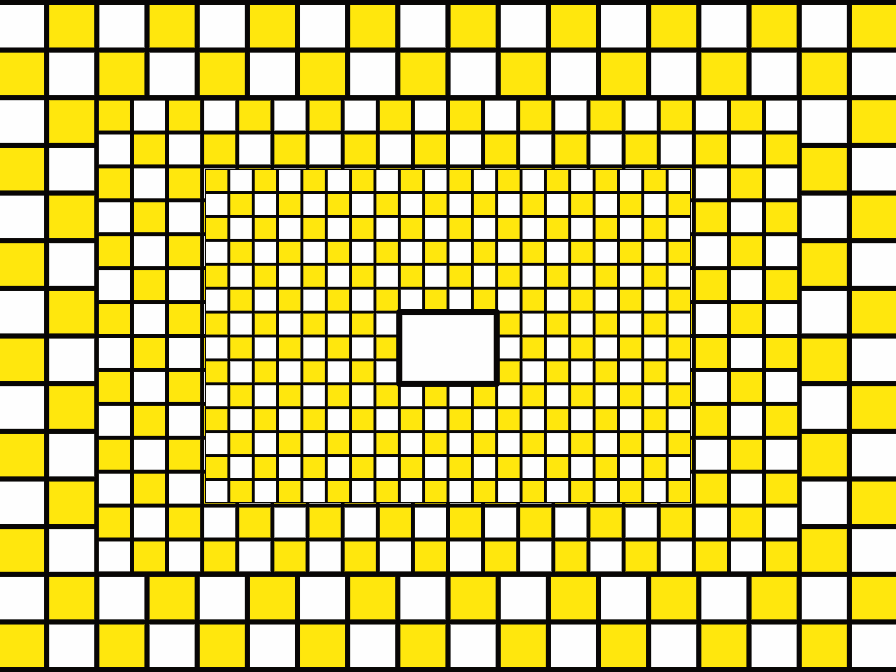
Give the GLSL for this pattern, as a Shadertoy shader.

```glsl
const vec3 INK = vec3(0.03, 0.025, 0.02);
const vec3 PAPER = vec3(0.995);
const vec3 YELLOW = vec3(1.0, 0.905, 0.05);

// Checkerboard of outlined cells; lines are measured in canvas heights
vec3 checker(vec2 p, vec2 cell, float lineWidth, float px) {
    vec2 q = p / cell;
    vec2 id = floor(q);
    vec3 fill = mod(id.x + id.y, 2.0) < 0.5 ? YELLOW : PAPER;
    vec2 toLine = (0.5 - abs(fract(q) - 0.5)) * cell;
    float edge = min(toLine.x, toLine.y) - 0.5 * lineWidth;
    return mix(INK, fill, smoothstep(-0.5 * px, 0.5 * px, edge));
}

float box(vec2 p, vec2 halfSize) {
    vec2 d = abs(p) - halfSize;
    return length(max(d, 0.0)) + min(max(d.x, d.y), 0.0);
}

void mainImage(out vec4 fragColor, in vec2 fragCoord) {
    float px = 1.0 / iResolution.y;
    vec2 p = (fragCoord - 0.5 * iResolution.xy) * px;

    // Three nested grids, each 20 by 14 cells inside the last
    vec2 cell = vec2(43.0, 40.85) / 576.0;
    float lineWidth = 4.4 / 576.0;
    vec2 middleCell = vec2(30.1, 29.07) / 576.0;
    vec2 innerCell = vec2(20.87, 20.5) / 576.0;
    if (box(p, middleCell * vec2(10.0, 7.0)) < 0.0) {
        cell = middleCell;
        lineWidth = 3.4 / 576.0;
    }
    if (box(p, innerCell * vec2(10.0, 7.0)) < 0.0) {
        cell = innerCell;
        lineWidth = 2.5 / 576.0;
    }
    vec3 color = checker(p, cell, lineWidth, px);

    // Framed window, four cells wide and three high
    float window = box(p + vec2(0.0, 0.5) * innerCell, innerCell * vec2(2.0, 1.5));
    float frame = 2.6 / 576.0;
    color = mix(INK, color, smoothstep(-0.5 * px, 0.5 * px, window - frame));
    color = mix(PAPER, color, smoothstep(-0.5 * px, 0.5 * px, window + frame));

    fragColor = vec4(color, 1.0);
}
```
